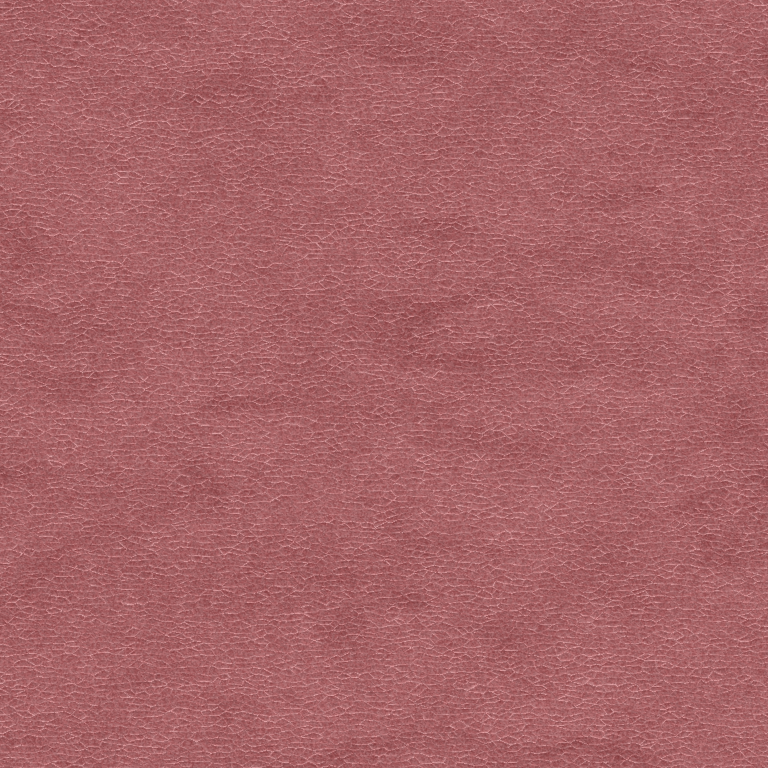
Write a WebGL 2 fragment shader that draws this texture.

```glsl
#version 300 es
precision highp float;
precision highp int;

uniform vec2 u_resolution;
out vec4 fragColor;

// Integer hash: two random values in 0..1 per lattice cell
vec2 hash2(vec2 cell, uint seed) {
    uvec2 v = uvec2(ivec2(cell)) + uvec2(seed * 7477u, seed * 12345u);
    v = v * 1664525u + 1013904u;
    v.x += v.y * 1664525u;
    v.y += v.x * 1664525u;
    v ^= v >> 16u;
    v.x += v.y * 1664525u;
    v.y += v.x * 1664525u;
    v ^= v >> 16u;
    return vec2(v & 65535u) / 65535.0;
}

float valueNoise(vec2 p, uint seed) {
    vec2 cell = floor(p);
    vec2 f = fract(p);
    f = f * f * (3.0 - 2.0 * f);
    float low = mix(hash2(cell, seed).x, hash2(cell + vec2(1, 0), seed).x, f.x);
    float high = mix(hash2(cell + vec2(0, 1), seed).x, hash2(cell + vec2(1, 1), seed).x, f.x);
    return mix(low, high, f.y);
}

float fbm(vec2 p, uint seed) {
    float sum = 0.0;
    float weight = 0.5;
    for (uint octave = 0u; octave < 4u; octave++) {
        sum += weight * valueNoise(p, seed + octave);
        p = mat2(1.92, 0.3, -0.3, 1.92) * p + 7.3;
        weight *= 0.5;
    }
    return sum / 0.9375;
}

// Jittered point, with every second row shifted sideways
vec2 cellPoint(vec2 cell, uint seed) {
    float stagger = 0.5 * mod(cell.y, 2.0) - 0.25;
    return cell + vec2(stagger, 0.0) + 0.1 + 0.8 * hash2(cell, seed);
}

// x: canvas distance to the closest cell border, y: upward part of its normal,
// z: random value of the cell
vec3 creaseCells(vec2 p, vec2 frequency, uint seed) {
    vec2 home = floor(p);
    vec2 nearestCell = home;
    vec2 toNearest = vec2(0.0);
    float nearest = 1e5;
    for (int y = -1; y <= 1; y++) {
        for (int x = -1; x <= 1; x++) {
            vec2 cell = home + vec2(x, y);
            vec2 delta = cellPoint(cell, seed) - p;
            if (dot(delta, delta) < nearest) {
                nearest = dot(delta, delta);
                nearestCell = cell;
                toNearest = delta;
            }
        }
    }
    float border = 1e5;
    float upward = 0.0;
    for (int y = -2; y <= 2; y++) {
        for (int x = -2; x <= 2; x++) {
            if (x == 0 && y == 0) continue;
            vec2 delta = cellPoint(nearestCell + vec2(x, y), seed) - p;
            vec2 across = delta - toNearest;
            vec2 normal = across * frequency;
            float d = dot(0.5 * (delta + toNearest), across) / length(normal);
            if (d < border) {
                border = d;
                upward = normal.y / length(normal);
            }
        }
    }
    return vec3(border, upward, hash2(nearestCell, seed + 1u).y);
}

void main() {
    vec2 uv = gl_FragCoord.xy / u_resolution.y;
    float pixel = 1.0 / u_resolution.y;

    // Faint, horizontally drawn mottling with darker streaks
    vec2 drift = vec2(fbm(uv * 9.0, 11u), fbm(uv * 9.0, 21u)) - 0.5;
    float mottle = fbm(uv * vec2(9.0, 17.0) + drift * 1.6, 31u);
    float streak = smoothstep(0.54, 0.8, fbm(uv * vec2(11.0, 28.0) + drift * 2.0, 41u));

    // Dense net of flat, wavy, pale creases, weaker where they run upright
    vec2 frequency = vec2(65.0, 130.0);
    vec2 wobble = vec2(valueNoise(uv * vec2(40.0, 70.0), 51u),
                       valueNoise(uv * vec2(26.0, 44.0), 52u)) - 0.5;
    vec3 cells = creaseCells(uv * frequency + wobble * vec2(0.6, 0.9) + 20.0, frequency, 61u);
    float halfWidth = 0.0006;
    float crease = 1.0 - smoothstep(halfWidth - pixel, halfWidth + pixel, cells.x);
    float strength = mix(0.35, 1.0, smoothstep(0.1, 0.85, valueNoise(uv * vec2(75.0, 150.0), 71u)));
    strength *= mix(0.35, 1.0, smoothstep(0.25, 0.85, abs(cells.y)));

    // Soft relief: each cell is shaded below one crease and lit above the next
    float relief = -cells.y * (1.0 - smoothstep(0.0, 0.0036, cells.x)) * strength;

    // Tiny pores and dust on a turned lattice
    vec2 turned = mat2(0.95, 0.3, -0.3, 0.95) * uv + 2.0;
    float grain = valueNoise(turned * vec2(560.0, 670.0), 81u) - 0.5;
    float dust = valueNoise(turned * vec2(330.0, 470.0), 91u) - 0.5;

    float tone = 0.066 * (mottle - 0.5) - 0.03 * streak;
    tone += 0.155 * crease * strength + 0.075 * relief + 0.02 * (cells.z - 0.5);
    tone += 0.125 * grain + 0.035 * dust;

    vec3 rose = vec3(0.639, 0.371, 0.382);
    vec3 greyShift = vec3(-0.035, 0.022, 0.022);
    vec3 colour = rose + tone + greyShift * (dust * 0.9 + 0.3 * crease * strength);
    fragColor = vec4(clamp(colour, 0.0, 1.0), 1.0);
}
```
